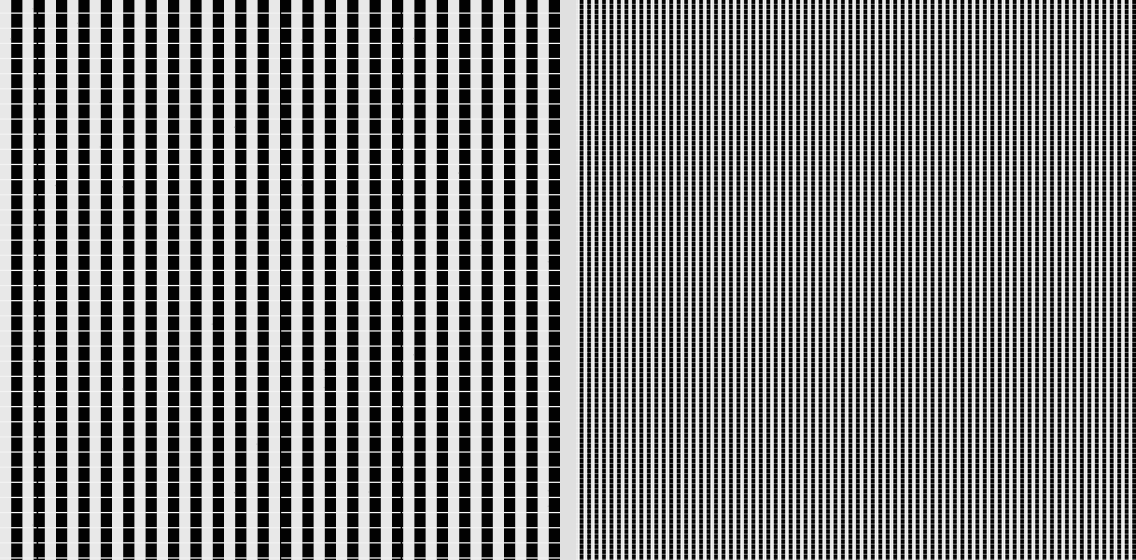
Left, the tile; right, the same tile 3 across and 3 down.
This pattern is drawn by a WebGL 1 fragment shader. Its source:

```glsl
precision highp float;

uniform vec2 u_resolution;

#define COLUMNS 25.0
#define ROWS 37.0
#define ROW_PHASE 0.133
#define LINE_HALF 0.0011
#define SEAM_HALF 0.0014
#define SEAMS vec3(0.0668, 0.5007, 0.7168)
#define SPECK_RADIUS 0.0012
#define SPECK_CHANCE 0.03
#define INK vec3(0.006)
#define PAPER vec3(0.908)
#define LINE_COLOR vec3(0.98)

float hash(vec2 p) {
  vec3 q = fract(vec3(p.xyx) * 0.1031);
  q += dot(q, q.yzx + 33.33);
  return fract((q.x + q.y) * q.z);
}

// Distance from x to the nearest repeat of center, with unit period
float wrapDistance(float x, float center) {
  return abs(fract(x - center + 0.5) - 0.5);
}

float coverage(float signedDistance, float softness) {
  return clamp(0.5 - signedDistance / softness, 0.0, 1.0);
}

// Sparse specks on the left borders of the dark stripes
float specks(vec2 uv, float softness) {
  vec2 grid = vec2(COLUMNS, ROWS);
  vec2 cell = mod(floor(uv * grid), grid);
  vec2 center = vec2(0.48, 0.2 + 0.6 * hash(cell + 7.0));
  float d = length((fract(uv * grid) - center) / grid) - SPECK_RADIUS;
  return step(hash(cell + 53.0), SPECK_CHANCE) * coverage(d, softness);
}

void main() {
  vec2 uv = gl_FragCoord.xy / u_resolution;
  float softness = max(1.0 / min(u_resolution.x, u_resolution.y), 0.0012);

  // Vertical stripes: light half, then dark half
  float stripeDistance = (wrapDistance(uv.x * COLUMNS, 0.75) - 0.25) / COLUMNS;
  float stripe = coverage(stripeDistance, softness);

  // Thin horizontal rules
  float ruleDistance = wrapDistance(uv.y * ROWS, ROW_PHASE) / ROWS - LINE_HALF;
  float rule = coverage(ruleDistance, softness);

  // Narrow seams interrupt the rules inside the dark stripes
  vec3 toSeam = abs(fract(vec3(uv.x) - SEAMS + 0.5) - 0.5);
  float seamDistance = min(toSeam.x, min(toSeam.y, toSeam.z)) - SEAM_HALF;
  rule *= 1.0 - stripe * coverage(seamDistance, softness);

  // Rules stay faint over the light stripes
  vec3 color = mix(PAPER, INK, stripe);
  color = mix(color, vec3(0.45), 0.4 * specks(uv, softness));
  color = mix(color, LINE_COLOR, rule * mix(0.6, 1.0, stripe));

  gl_FragColor = vec4(color, 1.0);
}
```
